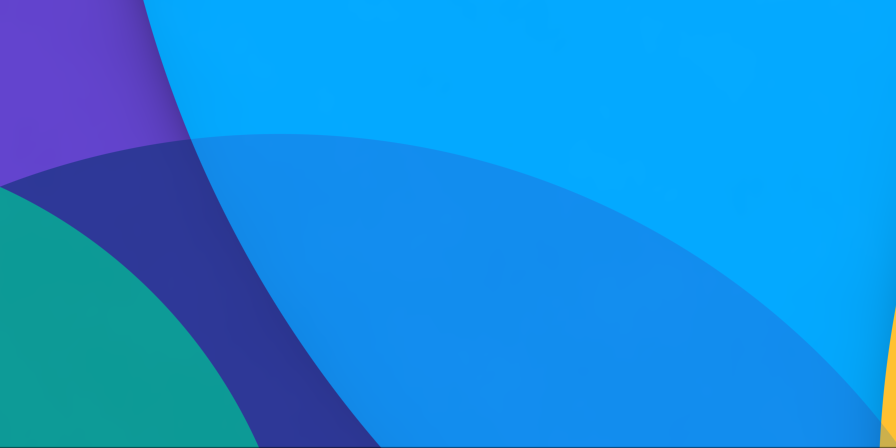
A Shadertoy shader for this background:

```glsl
// Overlapping flat paper discs in purple, indigo, teal, blue and amber with soft shadows.
#define PURPLE vec3(0.388, 0.267, 0.808)
#define INDIGO vec3(0.180, 0.220, 0.595)
#define TEAL vec3(0.050, 0.605, 0.590)
#define SKY vec3(0.016, 0.663, 1.000)
#define AZURE vec3(0.072, 0.553, 0.935)
#define AMBER vec3(1.000, 0.755, 0.190)
#define OLIVE vec3(0.800, 0.690, 0.300)
#define SHADOW_WIDTH 0.055
#define GRAIN 0.004

// Signed distance to a disc, negative inside
float disc(vec2 p, vec2 center, float radius) {
    return length(p - center) - radius;
}

// Antialiased coverage of a distance field
float cover(float d) {
    float pixel = 1.0 / iResolution.y;
    return 1.0 - smoothstep(-0.75 * pixel, 0.75 * pixel, d);
}

// Soft shadow falling outside an edge
float shadow(float d, float strength) {
    return 1.0 - strength * exp(-max(d, 0.0) / SHADOW_WIDTH);
}

// Faint paper mottling from layered sines
float mottle(vec2 p) {
    float sum = 0.0;
    float amp = 0.5;
    for (int i = 0; i < 4; i++) {
        sum += amp * sin(p.x * 9.0 + 1.7 * sin(p.y * 7.0)) * sin(p.y * 11.0 + p.x * 3.0);
        p = mat2(1.6, 1.2, -1.2, 1.6) * p + 2.3;
        amp *= 0.5;
    }
    return sum;
}

void mainImage(out vec4 fragColor, in vec2 fragCoord) {
    // Height runs from 0 to 1; the wide canvas runs from 0 to 2
    vec2 p = fragCoord / iResolution.xy * vec2(2.0, 1.0);

    float veil = disc(p, vec2(0.625, -1.018), 1.719);
    float teal = disc(p, vec2(-0.477, -0.469), 1.155);
    float blue = disc(p, vec2(2.781, 1.667), 2.550);
    float amber = disc(p, vec2(4.310, -0.109), 2.349);
    float veilCover = cover(veil);

    // Purple ground and indigo overlap, shaded by the blue sheet
    vec3 color = PURPLE * shadow(blue, 0.22);
    color = mix(color, INDIGO * shadow(blue, 0.06), veilCover);

    // Teal disc in the lower left
    color = mix(color, TEAL, cover(teal));

    // Blue sheet, shaded by the amber one and tinted by the veil
    vec3 sheet = mix(SKY, AZURE, veilCover);
    sheet *= shadow(amber, 0.12) * shadow(-blue, 0.035);
    color = mix(color, sheet, cover(blue));

    // Amber sliver on the right
    color = mix(color, mix(AMBER, OLIVE, veilCover), cover(amber));

    // Paper texture and thin dark lower border
    color += GRAIN * mottle(p);
    color *= 1.0 - 0.45 * (1.0 - smoothstep(0.001, 0.004, p.y));
    fragColor = vec4(clamp(color, 0.0, 1.0), 1.0);
}
```
